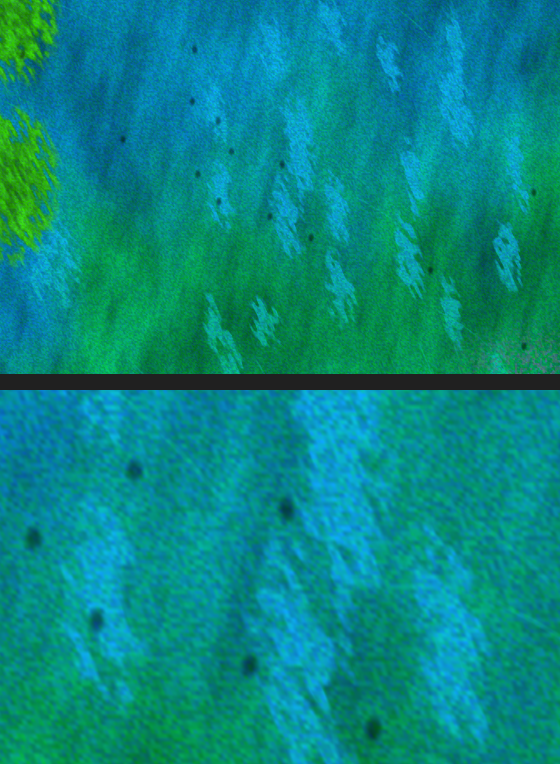
Top, the full canvas; bottom, a detail of the centre.
This texture is drawn by a WebGL 1 fragment shader. Its source:

```glsl
precision highp float;
// Weathered paint: a blue wash sinking into green, with dry-brushed pale patches.
// Warped value noise makes the wash, looped masks place patches, scratches and
// specks, and a fine two-tone grain covers everything.
uniform vec2 u_resolution;

const vec3 BLUE = vec3(0.02, 0.49, 0.64);
const vec3 TEAL = vec3(0.02, 0.53, 0.51);
const vec3 GREEN = vec3(0.02, 0.56, 0.32);
const vec3 PALE_BLUE = vec3(0.05, 0.66, 0.86);
const vec3 PALE_TEAL = vec3(0.04, 0.70, 0.61);
const vec3 MOSS = vec3(0.16, 0.61, 0.08);
const vec3 MAUVE = vec3(0.30, 0.45, 0.50);
const float GRAIN_CELLS = 290.0;
const float GRAIN_TINT = 0.30;
const float GRAIN_LIGHT = 0.24;
const float WASH_CONTRAST = 0.75;

float hash(vec2 p) {
  vec3 q = fract(vec3(p.xyx) * 0.1031);
  q += dot(q, q.yzx + 33.33);
  return fract((q.x + q.y) * q.z);
}

float noise(vec2 p) {
  vec2 i = floor(p), f = fract(p);
  f = f * f * (3.0 - 2.0 * f);
  return mix(mix(hash(i), hash(i + vec2(1.0, 0.0)), f.x),
             mix(hash(i + vec2(0.0, 1.0)), hash(i + vec2(1.0)), f.x), f.y);
}

float fbm(vec2 p) {
  float sum = 0.0, amp = 0.5;
  for (int i = 0; i < 5; i++) {
    sum += amp * noise(p);
    p = mat2(1.6, 1.2, -1.2, 1.6) * p + 17.3;
    amp *= 0.5;
  }
  return sum;
}

vec2 slant(vec2 p, float amount) {
  return vec2(p.x + amount * p.y, p.y);
}

// Soft ellipse: 1 at the centre, 0 on the rim.
float blob(vec2 p, vec2 centre, vec2 radius) {
  return max(0.0, 1.0 - length((p - centre) / radius));
}

// Blue above, green below and to the right, with streaky light and shade.
vec3 wash(vec2 p) {
  vec2 warp = vec2(fbm(p * 3.0), fbm(p * 3.0 + 41.0)) - 0.5;
  float cloud = fbm((p + 0.25 * warp) * vec2(4.5, 2.6) + 7.0) - 0.48;
  float tone = 0.46 + 1.35 * (0.5 - p.y) + 0.36 * (p.x - 0.75) + 1.1 * cloud;
  tone -= 1.3 * blob(p, vec2(0.0, 0.22), vec2(0.25, 0.32));
  vec3 color = mix(BLUE, TEAL, smoothstep(0.0, 0.5, tone));
  color = mix(color, GREEN, smoothstep(0.45, 0.95, tone));
  float shade = fbm((p + 0.2 * warp) * vec2(6.5, 3.6) + 60.0) - 0.48;
  float streak = fbm(slant(p, -0.2) * vec2(34.0, 7.0)) - 0.48;
  return color * (1.0 + WASH_CONTRAST * shade + 0.38 * streak);
}

// Upright pale patches, gathered in loose columns right of the left third.
float patchMask(vec2 p) {
  float mask = 0.0;
  for (int i = 0; i < 20; i++) {
    float k = float(i);
    vec2 rnd = vec2(hash(vec2(k, 3.7)), hash(vec2(k, 9.1)));
    vec2 centre = vec2(0.60 + 0.155 * mod(k, 6.0) + 0.09 * (rnd.x - 0.5),
                       fract(0.13 + 0.27 * floor(k / 6.0) + 0.37 * mod(k, 6.0)
                             + 0.12 * rnd.y));
    vec2 radius = vec2(0.03 + 0.03 * rnd.y, 0.09 + 0.09 * rnd.x);
    mask = max(mask, blob(slant(p - centre, 0.15), vec2(0.0), radius));
  }
  return max(mask, 0.7 * blob(p, vec2(0.14, 0.30), vec2(0.12, 0.20)));
}

// Faint diagonal scratches (x) and small dark specks (y).
vec2 marks(vec2 p) {
  vec2 result = vec2(0.0);
  for (int i = 0; i < 14; i++) {
    float k = float(i);
    vec2 spot = vec2(1.5 * hash(vec2(k, 21.0)), hash(vec2(k, 35.0)));
    float angle = mix(-1.25, -0.4, hash(vec2(k, 52.0)));
    vec2 dir = vec2(cos(angle), sin(angle)), q = p - spot;
    float along = dot(q, dir), reach = 0.04 + 0.10 * hash(vec2(k, 77.0));
    float off = abs(dot(q, vec2(-dir.y, dir.x)) + 0.8 * along * along);
    float line = 1.0 - smoothstep(0.0006, 0.0034, off);
    result.x = max(result.x, line * (1.0 - smoothstep(0.5 * reach, reach, abs(along))));
    vec2 speck = vec2(1.5 * hash(vec2(k, 88.0)), hash(vec2(k, 93.0)));
    result.y = max(result.y, 1.0 - smoothstep(0.002, 0.011, length((p - speck) * vec2(1.0, 0.7))));
  }
  return result;
}

void main() {
  vec2 p = gl_FragCoord.xy / u_resolution.y;
  float right = u_resolution.x / u_resolution.y;
  vec3 color = wash(p);

  // Dry brush: broken bristle flecks inside the patch masks.
  float bristle = 0.6 * noise(slant(p, 0.5) * vec2(105.0, 48.0))
                + 0.4 * fbm(slant(p, 0.2) * vec2(42.0, 18.0) + 5.0);
  float pale = patchMask(p);
  float brushed = smoothstep(0.45, 0.75, bristle + 0.55 * pale - 0.12) * smoothstep(0.0, 0.35, pale);
  color = mix(color, mix(PALE_TEAL, PALE_BLUE, smoothstep(0.0, 0.45, p.y)), 0.75 * brushed);

  // Moss along the left edge, mauve dust in the lower right corner.
  float moss = max(blob(p, vec2(0.03, 0.94), vec2(0.15, 0.20)), blob(p, vec2(0.03, 0.51), vec2(0.15, 0.25)));
  color = mix(color, MOSS * (0.55 + 0.9 * bristle), smoothstep(0.5, 0.85, bristle + 0.7 * moss) * smoothstep(0.0, 0.3, moss));
  float dust = blob(p, vec2(right - 0.06, 0.0), vec2(0.28, 0.16));
  color = mix(color, MAUVE, dust * smoothstep(0.4, 0.8, noise(p * 150.0)));

  vec2 mark = marks(p);
  color = mix(color, PALE_TEAL, 0.32 * mark.x) * (1.0 - 0.45 * mark.y);

  // Grain shifts blue against green and varies the lightness.
  vec2 g = slant(p, 0.35) * GRAIN_CELLS;
  float tint = noise(g) - 0.5, light = noise(g * 0.8 + 90.0) - 0.5;
  color *= 1.0 + GRAIN_LIGHT * light;
  color += GRAIN_TINT * tint * vec3(0.06, -0.35, 0.8);
  gl_FragColor = vec4(clamp(color, 0.0, 1.0), 1.0);
}
```
